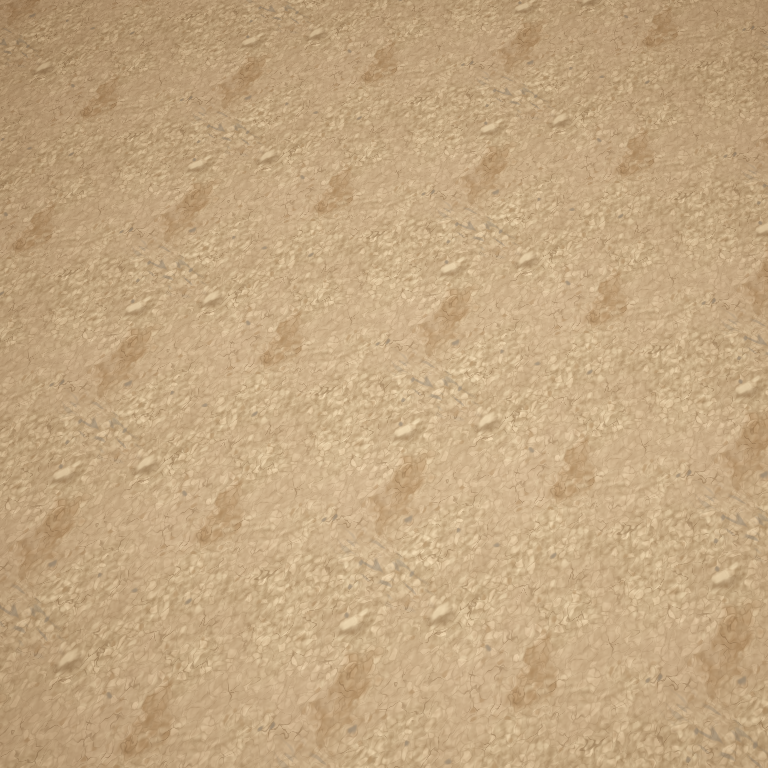
Reproduce this texture procedurally as a Shadertoy shader.

```glsl
const float TAU = 6.28318;
const vec3 DARK_SAND = vec3(0.67, 0.55, 0.40);
const vec3 LIGHT_SAND = vec3(0.84, 0.74, 0.59);
const vec3 PINK_CLAY = vec3(0.79, 0.67, 0.54);
const vec3 DAMP_EARTH = vec3(0.65, 0.51, 0.35);
const vec3 PALE_STONE = vec3(0.90, 0.81, 0.66);
const vec3 GREY_STONE = vec3(0.57, 0.53, 0.47);
const vec3 CRACK_BROWN = vec3(0.50, 0.38, 0.25);

vec2 hash2(vec2 p) {
    vec2 q = vec2(dot(p, vec2(127.1, 311.7)), dot(p, vec2(269.5, 183.3)));
    return fract(sin(q) * 43758.55);
}

float cornerSlope(vec2 cell, vec2 offset, vec2 period) {
    float angle = TAU * hash2(mod(cell, period)).x;
    return dot(vec2(cos(angle), sin(angle)), offset);
}

// Gradient noise that repeats after a whole number of cells
float gradientNoise(vec2 p, vec2 period) {
    vec2 i = floor(p), f = fract(p), e = vec2(1.0, 0.0);
    vec2 w = f * f * f * (f * (f * 6.0 - 15.0) + 10.0);
    float low = mix(cornerSlope(i, f, period), cornerSlope(i + e, f - e, period), w.x);
    float high = mix(cornerSlope(i + e.yx, f - e.yx, period), cornerSlope(i + 1.0, f - 1.0, period), w.x);
    return 1.4 * mix(low, high, w.y);
}

float fbm(vec2 tile, vec2 frequency) {
    float sum = 0.0, amplitude = 1.0;
    for (int i = 0; i < 3; i++) {
        sum += amplitude * gradientNoise(tile * frequency, frequency);
        frequency *= 2.0;
        amplitude *= 0.6;
    }
    return sum;
}

// Nearest distance, gap to the second nearest, random cell value
vec3 grains(vec2 p, vec2 period) {
    vec2 i = floor(p), f = fract(p);
    float first = 9.0, second = 9.0, id = 0.0;
    for (int y = -1; y <= 1; y++)
    for (int x = -1; x <= 1; x++) {
        vec2 n = vec2(x, y), cell = mod(i + n, period);
        float d = length(n + 0.05 + 0.9 * hash2(cell) - f);
        if (d < first) {
            second = first;
            first = d;
            id = hash2(cell + 71.0).x;
        } else second = min(second, d);
    }
    return vec3(first, second - first, id);
}

// Ground plane in perspective; y grows toward the viewer
vec2 groundTile(vec2 uv) {
    float depth = 3.1 - uv.y + 0.125 * (uv.x - 0.5);
    return vec2(6.0 * (uv.x - 1.3), -32.0) / depth;
}

vec2 tileOffset(vec2 tile, vec2 center) {
    return (fract(tile - center + 0.5) - 0.5) * vec2(1.0, 0.48);
}

vec2 rotate(vec2 p, float angle) {
    float c = cos(angle), s = sin(angle);
    return vec2(c * p.x + s * p.y, c * p.y - s * p.x);
}

float blob(vec2 p, vec2 radius, float softness) {
    return 1.0 - smoothstep(1.0 - softness, 1.0 + softness, length(p / radius));
}

void mainImage(out vec4 fragColor, in vec2 fragCoord) {
    vec2 uv = fragCoord / iResolution.xy;
    vec2 tile = groundTile(uv);
    float broad = fbm(tile, vec2(6.0, 3.0));
    float rough = smoothstep(-0.8, 0.7, broad + 0.4 * cos(TAU * (tile.y - 0.85)));
    vec2 warp = vec2(fbm(tile, vec2(16.0, 8.0)), fbm(tile + 0.37, vec2(16.0, 8.0)));

    // Sand grain lit from the upper left
    vec2 grainSize = vec2(38.0, 20.0);
    float relief = fbm(tile + vec2(0.004, 0.010), grainSize) - fbm(tile - vec2(0.003, 0.008), grainSize);
    float mottle = fbm(tile + 0.19, vec2(24.0, 13.0));
    float speckle = gradientNoise(tile * vec2(76.0, 38.0), vec2(76.0, 38.0));
    float tone = 0.58 + 0.15 * broad + 0.17 * mottle
        + mix(0.14, 0.24, rough) * relief + mix(0.20, 0.32, rough) * speckle;
    vec3 color = mix(DARK_SAND, LIGHT_SAND, tone);
    color = mix(color, PINK_CLAY, 0.30 * (1.0 - rough));

    // Two ragged damp hollows per tile, each beside a smooth pale shelf
    for (int i = 0; i < 2; i++) {
        float side = float(i);
        vec2 p = tileOffset(tile, vec2(0.30 + 0.49 * side, 0.33)) + 0.055 * warp;
        float shelf = blob(p + vec2(0.11, 0.035), vec2(0.12, 0.10), 0.5);
        float hollow = blob(rotate(p, 0.38), vec2(0.046, 0.085) * (1.0 - 0.15 * side), 0.5);
        color = mix(color, PINK_CLAY, 0.25 * shelf);
        color = mix(color, DAMP_EARTH, hollow * clamp(0.55 + 0.4 * mottle, 0.0, 0.85));
    }

    // Soft crumbs: a shaded rim and a random tone each
    vec2 crumbCells = vec2(50.0, 26.0);
    vec3 crumb = grains(tile * crumbCells + 0.5 * warp, crumbCells);
    float crumbBody = smoothstep(0.0, 0.35, crumb.y);
    color += (0.10 * (crumb.z - 0.5) * crumbBody - 0.045 * (1.0 - crumbBody)) * mix(0.5, 1.0, rough) + 0.012;

    // Faint plates with a few darker cracks
    vec2 crackCells = vec2(24.0, 13.0);
    vec3 plate = grains(tile * crackCells + 0.7 * warp, crackCells);
    float broken = smoothstep(0.1, 0.8, fbm(tile + 0.61, vec2(14.0, 8.0)));
    float crack = 1.0 - smoothstep(0.0, 0.16, plate.y + 0.05 * speckle);
    color = mix(color, CRACK_BROWN, crack * (0.11 + 0.30 * broken));

    // Scattered pale and grey gravel
    vec2 gravelCells = vec2(34.0, 18.0);
    vec3 gravel = grains(tile * gravelCells + 0.3 * warp, gravelCells);
    float chip = 1.0 - smoothstep(0.10, 0.36, gravel.x);
    color = mix(color, PALE_STONE, chip * smoothstep(0.78, 1.0, gravel.z) * (0.25 + 0.45 * rough));
    color = mix(color, DAMP_EARTH, 0.5 * chip * smoothstep(0.22, 0.04, gravel.z));
    color = mix(color, GREY_STONE, 0.55 * chip * step(gravel.z, 0.006));

    // Slanted scratches
    vec2 scratch = rotate(tileOffset(tile, vec2(0.31, 0.74)), 0.6) + 0.002 * warp;
    float streak = gradientNoise(scratch * vec2(18.0, 100.0) + 40.0, vec2(128.0));
    float scratched = blob(scratch, vec2(0.16, 0.045), 0.6);
    color = mix(color, GREY_STONE * 0.88, 0.40 * scratched * smoothstep(0.15, 0.6, streak));
    color = mix(color, PALE_STONE, 0.30 * scratched * smoothstep(0.15, 0.6, -streak));

    // A pair of larger stones with shadows
    for (int i = 0; i < 2; i++) {
        vec2 p = tileOffset(tile, vec2(0.255 + 0.24 * float(i), 0.99)) + 0.010 * warp;
        float shadow = blob(p - vec2(0.012, 0.013), vec2(0.036, 0.013), 0.6);
        float stone = blob(rotate(p, -0.2), vec2(0.019, 0.011), 0.5);
        color = mix(color, CRACK_BROWN, 0.38 * shadow);
        color = mix(color, PALE_STONE, 0.75 * stone);
    }

    // Warm falloff toward the corners
    vec2 fromLight = uv - vec2(0.57, 0.40);
    float light = 1.085 - 0.42 * dot(fromLight, fromLight);
    color *= pow(vec3(light), vec3(0.85, 1.05, 1.3));
    fragColor = vec4(clamp(color, 0.0, 1.0), 1.0);
}
```
